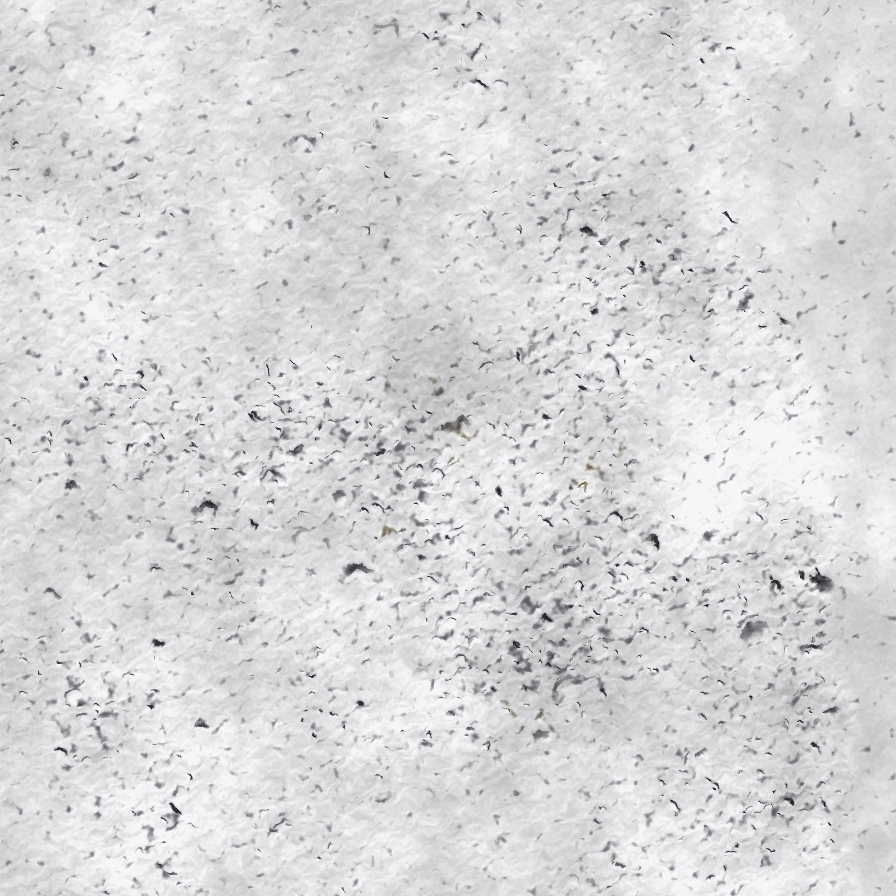
This texture is drawn by a WebGL 1 fragment shader. Its source:

```glsl
precision highp float;
uniform vec2 u_resolution;

vec2 hash2(vec2 p) {
  p = vec2(dot(p, vec2(127.1, 311.7)), dot(p, vec2(269.5, 183.3)));
  return fract(sin(p) * 43758.55);
}

mat2 rotation(float a) {
  return mat2(cos(a), sin(a), -sin(a), cos(a));
}

float slope(vec2 corner, vec2 offset) {
  float a = 6.2832 * hash2(corner).x;
  return dot(vec2(cos(a), sin(a)), offset);
}

float gradientNoise(vec2 p) {
  vec2 i = floor(p), f = fract(p);
  vec2 u = f * f * f * (f * (f * 6.0 - 15.0) + 10.0);
  vec2 e = vec2(1.0, 0.0);
  return mix(mix(slope(i, f), slope(i + e, f - e), u.x),
             mix(slope(i + e.yx, f - e.yx), slope(i + 1.0, f - 1.0), u.x), u.y);
}

float fbm(vec2 p) {
  float sum = 0.0, gain = 1.0;
  for (int i = 0; i < 5; i++) {
    sum += gain * gradientNoise(p);
    p = rotation(0.6) * p * 2.03 + 7.3;
    gain *= 0.52;
  }
  return sum;
}

// Pits with a shadowed upper rim: x is shadow, y is the lit floor
vec2 pits(vec2 uv, float scale, float share) {
  vec2 p = rotation(scale) * uv * scale + scale;
  vec2 cell = floor(p);
  vec2 shape = hash2(cell + 37.0), kind = hash2(cell + 71.0);
  vec2 q = fract(p) - 0.5 - 0.4 * (hash2(cell) - 0.5);
  q = rotation(-scale + (shape.y - 0.5) * 1.9) * q;
  q.y *= 1.4;

  float radius = mix(0.08, 0.24, shape.x);
  float soft = 0.0018 * scale;
  float dist = length(q);
  float upper = smoothstep(-0.3, 0.9, q.y / max(dist, 0.001));
  float width = radius * mix(0.08, 0.42, kind.y) * upper;
  float gap = abs(dist - radius);
  float rim = 1.0 - smoothstep(width - soft * 0.5, width + soft, gap);
  float halo = 0.3 * (1.0 - smoothstep(0.0, width * 2.5 + soft, gap));
  float hollow = step(0.8, kind.y)
    * (1.0 - smoothstep(0.1, 0.9, length(q - vec2(0.0, 0.4 * radius)) / radius));
  float lit = 1.0 - smoothstep(0.3, 1.2, length(q + vec2(0.0, 0.5 * radius)) / radius);
  float keep = smoothstep(0.0, 0.08, share - kind.x);
  float shadow = max(upper * max(rim, halo), hollow) * mix(0.4, 1.15, shape.y);
  return keep * vec2(shadow, lit * (1.0 - hollow));
}

void main() {
  vec2 uv = gl_FragCoord.xy / u_resolution;
  vec2 warp = vec2(fbm(uv * 48.0), fbm(uv * 48.0 + 19.0));
  vec2 bent = uv + 0.0075 * warp;

  // Broad patches, and a smooth skim coat on the right
  float patches = fbm(uv * 3.2 + 4.0);
  float mottle = fbm(bent * 11.0 + 53.0);
  float edge = uv.x + 0.13 * fbm(uv * 4.0 + 31.0) + 0.1 * (uv.y - 0.5);
  float skim = smoothstep(0.86, 0.89, edge + 0.03 * mottle);
  float lip = smoothstep(0.76, 0.86, edge + 0.05 * mottle) * (1.0 - skim);
  vec2 away = uv - vec2(0.57, 0.42);
  float centre = exp(-8.0 * dot(away, away));
  float rough = 0.08 + 0.36 * centre + 0.75 * fbm(uv * 5.0 + 12.0);
  rough = clamp(rough - 0.35 * skim - 0.15 * lip, 0.03, 0.85);

  // Fine slanted grain lit from below
  vec2 grain = rotation(-0.45) * bent * vec2(62.0, 105.0);
  float relief = fbm(grain) - fbm(grain + vec2(0.1, 0.4));
  float tone = 0.862 + 0.12 * patches + 0.07 * mottle + 0.05 * lip - 0.01 * skim;
  tone += 0.035 * smoothstep(0.08, 0.2, fbm(bent * 7.0 + 90.0)) - 0.05 * rough;
  tone += mix(0.065, 0.12, rough) * (1.0 - 0.6 * skim) * relief;
  tone += 0.055 * (1.0 - 0.5 * skim) * fbm(bent * 42.0 + 23.0);
  tone += 0.03 * gradientNoise(uv * 210.0);

  // Soft irregular flecks of uneven depth
  float fleck = gradientNoise(grain * 0.95 + 81.0) + 0.45 * gradientNoise(uv * 150.0);
  fleck = smoothstep(0.22, 0.85, fleck + 0.35 * rough - 0.06);

  // Pits from fine to coarse
  vec2 marks = pits(bent, 74.0, rough * 0.7);
  marks = max(marks, pits(bent, 47.0, rough * 0.65));
  marks = max(marks, pits(bent, 27.0, 0.02 + rough * 0.45));
  marks = max(marks, pits(bent, 16.0, 0.04 + rough * 0.25));
  marks = max(marks, pits(bent, 10.0, 0.03 + rough * 0.12));

  tone = min(tone + 0.06 * marks.y, 0.965);
  vec3 color = tone * vec3(0.997, 0.998, 1.006);
  color = mix(color, vec3(0.27, 0.27, 0.29), 0.8 * fleck);
  float shadow = marks.x * (0.95 + 0.6 * warp.x + 0.4 * gradientNoise(uv * 120.0));
  color = mix(color, vec3(0.12, 0.12, 0.14), clamp(shadow, 0.0, 0.93));

  // Rare ochre stains inside the damage
  float stain = smoothstep(0.28, 0.45, gradientNoise(uv * 13.0 + 5.0)) * centre;
  color *= mix(vec3(1.0), vec3(0.98, 0.88, 0.66), stain * max(fleck, marks.x));

  gl_FragColor = vec4(clamp(color, 0.0, 1.0), 1.0);
}
```
